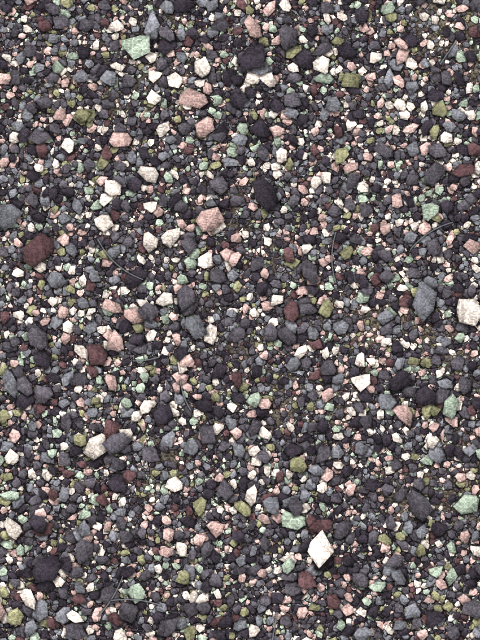
Write a Shadertoy shader that draws this texture.

```glsl
#define LAYERS 6
#define FINEST 0.0086
#define GROWTH 1.44
#define SIDES 6
#define TWIGS 9
#define SHADOW 0.56
#define GRAIN 0.58
#define SOIL_DARK vec3(0.18, 0.16, 0.18)
#define SOIL_SAND vec3(0.38, 0.35, 0.31)
#define TWIG_COLOR vec3(0.56, 0.58, 0.60)
#define LIGHT_DIR vec2(-0.35, 0.94)
#define TAU 6.28319

float hash(vec2 p) {
    return fract(sin(dot(p, vec2(127.1, 311.7))) * 43758.5453);
}

float noise(vec2 p) {
    vec2 i = floor(p), f = fract(p);
    f = f * f * (3.0 - 2.0 * f);
    return mix(mix(hash(i), hash(i + vec2(1, 0)), f.x),
               mix(hash(i + vec2(0, 1)), hash(i + vec2(1, 1)), f.x), f.y);
}

vec2 direction(float angle) {
    return vec2(cos(angle), sin(angle));
}

// Mineral colours, ordered from dark to pale
vec3 mineral(float k) {
    if (k < 0.21) return vec3(0.26, 0.235, 0.27);
    if (k < 0.45) return vec3(0.38, 0.36, 0.39);
    if (k < 0.50) return vec3(0.43, 0.32, 0.33);
    if (k < 0.62) return vec3(0.53, 0.53, 0.56);
    if (k < 0.69) return vec3(0.63, 0.62, 0.48);
    if (k < 0.75) return vec3(0.73, 0.79, 0.71);
    if (k < 0.88) return vec3(0.88, 0.74, 0.71);
    return vec3(1.03, 0.97, 0.92);
}

// Irregular convex polygon of roughly unit radius
float stoneDistance(vec2 p, vec2 id) {
    float d = -1.0;
    for (int i = 0; i < SIDES; i++) {
        float n = float(i);
        float angle = (n + 0.75 * hash(id + n * 3.1)) * TAU / float(SIDES);
        float reach = mix(0.66, 1.0, hash(id + n * 5.7 + 2.0));
        d = max(d, dot(p, direction(angle)) - reach);
    }
    return d;
}

// Paints one scattered layer of stones over the colour below
vec3 stoneLayer(vec3 color, vec2 uv, float size, float level, float sand) {
    vec2 cell = floor(uv / size);
    float density = mix(0.95, 0.07, smoothstep(0.1, 1.0, level));
    density *= 1.0 - 0.6 * sand * (1.0 - level);
    float grain = noise(uv * 370.0) * 0.7 + noise(uv * 170.0) * 0.3 - 0.5;

    for (int y = -1; y <= 1; y++)
    for (int x = -1; x <= 1; x++) {
        vec2 home = cell + vec2(x, y);
        vec2 id = home + floor(level * 10.0 + 0.5) * 37.0;
        if (hash(id + 0.3) > density) continue;

        // Placement, turn and stretch
        vec2 jitter = vec2(hash(id + 11.2), hash(id + 23.4)) - 0.5;
        float radius = mix(0.36, 0.6, hash(id + 31.6));
        vec2 offset = (uv / size - home - 0.5 - jitter * 0.75) / radius;
        vec2 axis = direction(TAU * hash(id + 43.8));
        vec2 p = vec2(dot(offset, axis), dot(offset, vec2(-axis.y, axis.x)));
        float stretch = mix(1.0, 1.35, hash(id + 51.1));
        p *= vec2(1.0 / stretch, sqrt(stretch));
        float d = stoneDistance(p, id);

        // Contact shadow, heavier below the stone
        float under = 0.7 - 0.3 * dot(offset, LIGHT_DIR);
        color *= 1.0 - SHADOW * clamp(under, 0.2, 1.0) * (1.0 - smoothstep(0.0, 0.36, d));

        // Lit face, one broken facet, worn rim and surface grain
        float tone = pow(hash(id + 61.9), mix(1.05, 0.8, level));
        vec3 stone = mineral(tone) * mix(0.86, 1.14, hash(id + 71.3));
        float cut = dot(p, direction(TAU * hash(id + 83.7))) - 0.25;
        float light = 1.06 + 0.18 * dot(offset, LIGHT_DIR);
        light -= 0.17 * smoothstep(-0.06, 0.06, cut);
        light -= 0.18 * smoothstep(-0.2, 0.0, d);
        stone *= light + GRAIN * grain;

        float blur = 0.6 / (iResolution.x * size * radius);
        color = mix(color, stone, 1.0 - smoothstep(-blur, blur, d));
    }
    return color;
}

// Thin bent twigs
vec3 twigs(vec3 color, vec2 uv, float height) {
    for (int i = 0; i < TWIGS; i++) {
        vec2 id = vec2(i, 7.3);
        vec2 center = vec2(hash(id), hash(id + 1.7) * height);
        vec2 axis = direction((hash(id + 2.9) - 0.5) * 3.4);
        vec2 q = uv - center;
        vec2 p = vec2(dot(q, axis), dot(q, vec2(-axis.y, axis.x)));
        float halfLength = mix(0.025, 0.07, hash(id + 4.1));
        p.y += p.x * p.x * (hash(id + 5.3) - 0.5) * 9.0;
        float d = length(vec2(max(abs(p.x) - halfLength, 0.0), p.y)) - 0.0013;
        float blur = 0.8 / iResolution.x;
        color *= 1.0 - 0.4 * (1.0 - smoothstep(0.0, 0.004, d));
        color = mix(color, TWIG_COLOR, 0.85 * (1.0 - smoothstep(-blur, blur, d)));
    }
    return color;
}

void mainImage(out vec4 fragColor, in vec2 fragCoord) {
    vec2 uv = fragCoord / iResolution.x;

    // Soil with sandy patches
    float sand = smoothstep(0.55, 0.85, noise(uv * 6.0 + 3.0) * 0.65 + noise(uv * 17.0) * 0.35);
    vec3 color = mix(SOIL_DARK, SOIL_SAND, 0.25 + 0.75 * sand);
    color *= 0.5 + 1.1 * noise(uv * 300.0);

    // Stones from fine grit up to pebbles
    for (int i = 0; i < LAYERS; i++) {
        float level = float(i) / float(LAYERS - 1);
        color = stoneLayer(color, uv, FINEST * pow(GROWTH, float(i)), level, sand);
    }

    color = twigs(color, uv, iResolution.y / iResolution.x);
    fragColor = vec4(clamp(color, 0.0, 1.0), 1.0);
}
```
